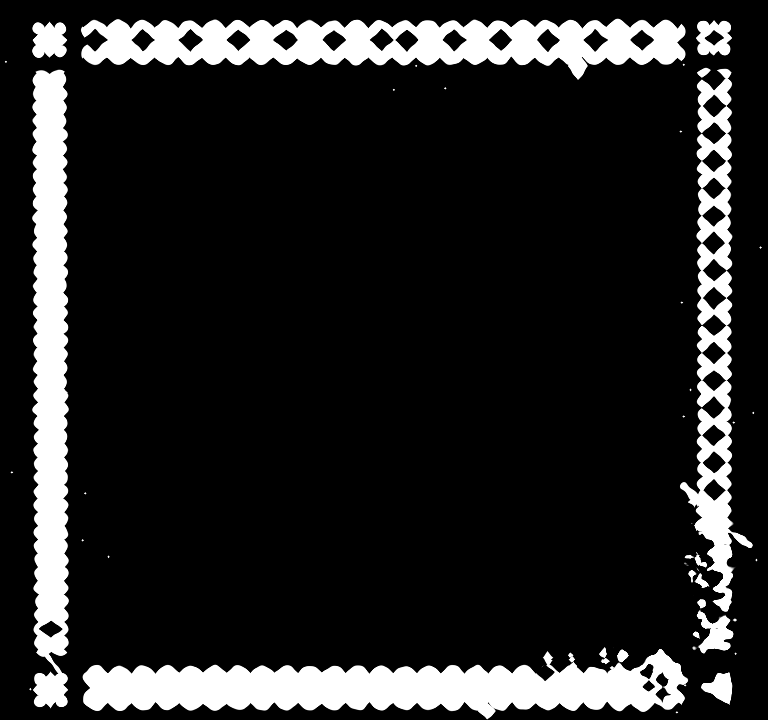
Give the GLSL for this background, as a WebGL 1 fragment shader.

```glsl
precision highp float;
uniform vec2 u_resolution;

#define UNITS 72.0
#define INK vec3(1.0)
#define GROUND vec3(0.0)
#define RAIL_PITCH 2.378
#define POST_PITCH 1.372
#define RAIL_HALF 2.25
#define POST_HALF 1.72
#define ROUGHNESS 0.16
#define WEAR 1.1
#define SPECK_SHARE 0.06

const float PI = 3.14159;

float hash(vec2 p) {
  p = fract(p * vec2(0.1031, 0.1137));
  p += dot(p, p.yx + 33.33);
  return fract((p.x + p.y) * p.x * 43.7);
}

vec2 hash2(float n) {
  return vec2(hash(vec2(n, 3.7)), hash(vec2(n, 19.1)));
}

float slope(vec2 cell, vec2 offset) {
  float angle = 2.0 * PI * hash(cell);
  return dot(vec2(cos(angle), sin(angle)), offset);
}

float gradientNoise(vec2 p) {
  vec2 i = floor(p), f = fract(p);
  vec2 u = f * f * (3.0 - 2.0 * f);
  vec2 e = vec2(1.0, 0.0);
  return mix(mix(slope(i, f), slope(i + e, f - e), u.x),
             mix(slope(i + e.yx, f - e.yx), slope(i + 1.0, f - 1.0), u.x), u.y);
}

float diamond(vec2 p, vec2 size) {
  return (abs(p.x) / size.x + abs(p.y) / size.y - 1.0) * size.x * size.y / length(size);
}

float stroke(vec2 p, vec2 a, vec2 b, float radius) {
  vec2 ab = b - a;
  return length(p - a - ab * clamp(dot(p - a, ab) / dot(ab, ab), 0.0, 1.0)) - radius;
}

// Bar along x from span.x to span.y, scalloped on every side
float scallopedBar(vec2 p, vec2 span, float halfWidth, float pitch, float crest, float depth) {
  float side = depth * (1.0 - abs(cos(PI * (p.x - crest) / pitch)));
  float cap = depth * (1.0 - abs(sin(PI * p.y / halfWidth)));
  float across = abs(p.y) - halfWidth + side;
  float along = abs(p.x - 0.5 * (span.x + span.y)) - 0.5 * (span.y - span.x) + cap;
  return 0.75 * max(across, along);
}

// Offset from the nearest member of a finite row
float rowOffset(float x, float start, float pitch, float count) {
  return x - start - pitch * clamp(floor((x - start) / pitch + 0.5), 0.0, count - 1.0);
}

float cornerStar(vec2 p) {
  float lobes = length(abs(p) - vec2(1.05, 1.1)) - 0.62;
  return min(diamond(p, vec2(1.8)), lobes);
}

float frame(vec2 p) {
  // Top rail with two runs of openings
  float top = scallopedBar(p - vec2(0.0, 4.25), vec2(8.1, 68.5), RAIL_HALF, RAIL_PITCH, 9.5, 0.75);
  float firstRun = rowOffset(p.x, 9.5, 4.78, 7.0);
  float secondRun = rowOffset(p.x, 40.7, 4.7, 6.0);
  float opening = abs(firstRun) < abs(secondRun) ? firstRun : secondRun;
  top = max(top, -diamond(vec2(opening, p.y - 4.0), vec2(1.2, 1.1)));

  // Bottom rail
  float bottom = scallopedBar(p - vec2(0.0, 68.8), vec2(8.3, 68.5), RAIL_HALF, RAIL_PITCH, 9.6, 0.75);
  bottom = min(bottom, diamond(p - vec2(66.0, 67.0), vec2(2.2)));
  bottom = max(bottom, -diamond(p - vec2(54.5, 67.2), vec2(0.9)));

  // Left and right posts
  float lean = 4.95 + 0.003 * p.y;
  float left = scallopedBar(vec2(p.y, p.x - lean), vec2(7.0, 65.6), POST_HALF, POST_PITCH, 8.0, 0.4);
  left = max(left, -diamond(p - vec2(5.1, 62.9), vec2(1.2, 0.85)));
  float right = scallopedBar(vec2(p.y, p.x - 71.45), vec2(6.8, 65.2), POST_HALF, POST_PITCH, 9.91, 0.45);
  float postOpening = rowOffset(p.y, 7.85, 2.745, 16.0);
  right = max(right, -diamond(vec2(p.x - 71.4, postOpening), vec2(1.2, 1.1)));

  // Corner pieces
  float corners = min(cornerStar(p - vec2(4.95, 4.0)), cornerStar(p - vec2(5.05, 69.0)));
  float pierced = max(cornerStar(p - vec2(71.4, 3.8)), -diamond(p - vec2(71.4, 3.8), vec2(1.0, 0.75)));
  float wedge = max(p.x - 73.1, 0.8 * (abs(p.y - 68.8) - 0.65 * (p.x - 70.1)));
  corners = min(corners, min(pierced, wedge));

  return min(min(min(top, bottom), min(left, right)), corners);
}

float damage(vec2 p, float d) {
  // Bites along the lower right post and a pierced lattice on the rail
  for (int i = 0; i < 6; i++) {
    float n = float(i);
    vec2 bite = vec2(70.1 + 1.2 * hash2(n).x, 54.6 + 1.65 * n);
    d = max(d, -diamond(p - bite, vec2(1.35, 1.2)));
    vec2 gap = vec2(64.9 + 1.35 * mod(n, 2.0), 67.2 + 0.75 * n);
    if (i < 4) d = max(d, -diamond(p - gap, vec2(0.7)));
  }
  // Crumbs beside the post and above the rail
  for (int i = 0; i < 14; i++) {
    vec2 r = hash2(float(i) + 31.0);
    float size = 0.2 + 0.5 * hash2(float(i) + 70.0).x;
    d = min(d, diamond(p - vec2(68.8 + 1.8 * r.x, 49.0 + 14.0 * r.y), vec2(0.8 * size)));
    d = min(d, diamond(p - vec2(53.5 + 14.5 * r.y, 65.2 + 1.6 * r.x), vec2(size, 1.1 * size)));
  }
  // Splinters and drips
  d = min(d, stroke(p, vec2(71.2, 52.0), vec2(75.0, 54.5), 0.3));
  d = min(d, stroke(p, vec2(68.4, 48.6), vec2(70.4, 50.6), 0.4));
  d = min(d, stroke(p, vec2(4.7, 65.5), vec2(6.0, 67.3), 0.2));
  d = min(d, diamond(p - vec2(57.8, 6.6), vec2(1.0, 1.5)));
  return min(d, diamond(p - vec2(48.7, 71.1), vec2(0.9, 0.9)));
}

float specks(vec2 p) {
  vec2 cell = floor(p / 2.4);
  vec2 center = (cell + 0.2 + 0.6 * hash2(dot(cell, vec2(1.0, 37.0)))) * 2.4;
  bool inside = center.x > 11.0 && center.x < 66.5 && center.y > 9.0 && center.y < 64.5;
  bool present = hash(cell + 5.3) < SPECK_SHARE && !inside;
  return present ? diamond(p - center, vec2(0.12)) : 1.0;
}

void main() {
  // Units run from the top left corner
  float pixel = UNITS / u_resolution.y;
  vec2 p = vec2(gl_FragCoord.x, u_resolution.y - gl_FragCoord.y) * pixel;

  // Edge roughness grows toward the lower right corner
  vec2 diagonal = vec2(p.x + p.y, p.x - p.y) * 0.7071;
  vec2 fromWear = (p - vec2(69.0, 61.0)) / vec2(12.0, 11.0);
  float wear = WEAR * smoothstep(1.2, 0.3, length(fromWear));
  float rough = gradientNoise(diagonal * 1.1) * (ROUGHNESS + 0.6 * wear);

  float d = min(damage(p, frame(p)) + rough, specks(p));
  float coverage = 1.0 - smoothstep(-0.5 * pixel, 0.5 * pixel, d);
  gl_FragColor = vec4(mix(GROUND, INK, coverage), 1.0);
}
```
